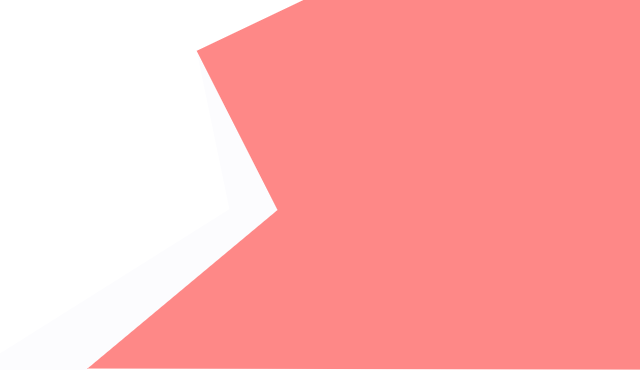
Give the GLSL for this background, as a WebGL 2 fragment shader.

```glsl
#version 300 es
precision highp float;
// Flat angular background: a coral field with a folded left edge on white,
// and a faint pale sliver beside the fold. Both shapes are polygons drawn
// by signed distance, in units of the canvas height.

uniform vec2 u_resolution;
out vec4 outColor;

const float ASPECT = 1.7297;
const vec3 WHITE = vec3(1.0);
const vec3 PALE  = vec3(0.988, 0.988, 0.996);
const vec3 CORAL = vec3(0.996, 0.533, 0.529);

// Corners shared by the two shapes
const vec2 PEAK  = vec2(0.5315, 0.8626);
const vec2 NOTCH = vec2(0.7500, 0.4324);
const vec2 FOOT  = vec2(0.2365, 0.0040);

const int CORNERS = 6;
const vec2 FIELD[CORNERS] = vec2[](
    vec2(1.108, 1.137), PEAK, NOTCH, FOOT, vec2(2.0, 0.0005), vec2(2.0, 1.137));
const vec2 SLIVER[CORNERS] = vec2[](
    PEAK, vec2(0.620, 0.4347), vec2(-0.2, -0.081), vec2(0.2365, -0.081), FOOT, NOTCH);

// Signed distance to a closed polygon, negative inside
float polygonDistance(vec2 p, vec2 corners[CORNERS]) {
    float nearest = 1e6;
    float side = 1.0;
    for (int i = 0; i < CORNERS; i++) {
        vec2 a = corners[i];
        vec2 b = corners[(i + 1) % CORNERS];
        vec2 edge = b - a;
        vec2 toPoint = p - a;
        float along = clamp(dot(toPoint, edge) / dot(edge, edge), 0.0, 1.0);
        nearest = min(nearest, length(toPoint - edge * along));
        // Each edge crossed to the right of the point flips the side
        if ((a.y > p.y) != (b.y > p.y)) {
            float crossing = a.x + edge.x * (p.y - a.y) / edge.y;
            if (p.x < crossing) side = -side;
        }
    }
    return side * nearest;
}

// Smooth coverage across one pixel
float coverage(float dist) {
    return clamp(0.5 - dist * u_resolution.y, 0.0, 1.0);
}

void main() {
    vec2 p = gl_FragCoord.xy / u_resolution * vec2(ASPECT, 1.0);
    vec3 color = mix(WHITE, PALE, coverage(polygonDistance(p, SLIVER)));
    color = mix(color, CORAL, coverage(polygonDistance(p, FIELD)));
    outColor = vec4(color, 1.0);
}
```
